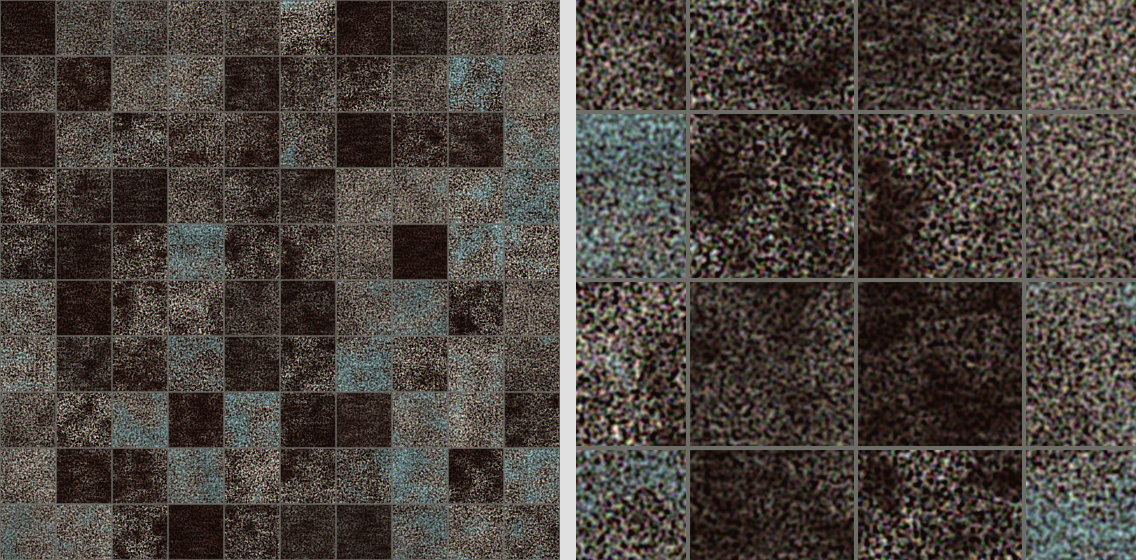
Left, the full canvas; right, a detail of the centre.
Write a WebGL 1 fragment shader that draws this texture.

```glsl
precision highp float;

uniform vec2 u_resolution;

#define TILES 10.0
#define LINE_HALF_WIDTH 0.0012
#define GRAIN_SCALE 240.0
#define PATCH_SCALE 2.6
#define COLOUR_GRAIN 0.19
#define WEAVE 0.16
#define LINE_COLOUR vec3(0.43, 0.43, 0.41)
#define SHADOW vec3(0.065, 0.035, 0.026)
#define RUST vec3(0.86, 0.52, 0.42)
#define CREAM vec3(0.98, 0.93, 0.85)
#define TEAL vec3(0.72, 0.91, 0.92)

float hash(vec2 p) {
  vec3 q = fract(p.xyx * vec3(0.1031, 0.1030, 0.0973));
  q += dot(q, q.yzx + 33.33);
  return fract((q.x + q.y) * q.z);
}

vec2 gradient(vec2 cell) {
  float angle = 6.28318 * hash(cell);
  return vec2(cos(angle), sin(angle));
}

float gradientNoise(vec2 p) {
  vec2 i = floor(p);
  vec2 f = p - i;
  vec2 w = f * f * f * (f * (f * 6.0 - 15.0) + 10.0);
  vec2 e = vec2(1.0, 0.0);
  float low = mix(dot(gradient(i), f), dot(gradient(i + e), f - e), w.x);
  float high = mix(dot(gradient(i + e.yx), f - e.yx),
                   dot(gradient(i + e.xx), f - e.xx), w.x);
  return mix(low, high, w.y);
}

// Broad stains, with a random slope across each tile
float stains(vec2 uv, vec2 seed, vec2 slope) {
  vec2 q = uv * PATCH_SCALE + seed;
  float cloud = gradientNoise(q) + 0.6 * gradientNoise(q * 2.3 + 17.0)
              + 0.45 * gradientNoise(q * 5.1 + 41.0);
  return cloud + dot(slope, uv - 0.5);
}

// Fine speckle, partly independent in each colour channel
vec3 speckle(vec2 p) {
  mat2 turn = mat2(0.8, 0.6, -0.6, 0.8);
  vec2 q = p * GRAIN_SCALE;
  float shared = gradientNoise(q + 3.7) + gradientNoise(turn * q * 1.37 + 400.0);
  vec3 tint = vec3(gradientNoise(turn * q + 611.3),
                   gradientNoise(turn * q + 823.7),
                   gradientNoise(turn * q + 1057.1));
  return shared + 2.0 * COLOUR_GRAIN * tint;
}

void main() {
  vec2 p = gl_FragCoord.xy / u_resolution;
  vec2 tile = floor(p * TILES);
  vec2 uv = fract(p * TILES);

  // Character of this tile
  float tone = hash(tile + 11.3);
  float spread = hash(tile + 57.9);
  float coolness = hash(tile + 93.1);
  vec2 slope = vec2(hash(tile + 131.7), hash(tile + 173.2)) - 0.5;
  vec2 seed = tile * 13.0 + 200.0;

  // Brightness from tile tone, stains and horizontal streaks
  float patchiness = mix(0.18, 0.42, spread) * smoothstep(-0.2, 0.4, tone);
  float level = mix(0.12, 0.70, tone) + patchiness * stains(uv, seed, slope);
  level += WEAVE * gradientNoise(vec2(uv.x * 3.0, uv.y * 19.0) + seed);
  level = clamp(level, 0.06, 1.0);

  // Grain is faint on dark tiles and calmer where teal shows through
  float coolCloud = gradientNoise(uv * 2.0 + seed + 71.0);
  float cool = smoothstep(0.50, 0.95, level + 0.3 * (coolness - 0.5) + 0.3 * coolCloud);
  float contrast = mix(0.17, 0.58, smoothstep(0.06, 0.5, level));
  contrast *= mix(0.7, 1.1, spread) * (1.0 - 0.25 * cool);
  vec3 light = clamp(0.60 * level + contrast * speckle(p), 0.0, 1.0);

  vec3 tint = mix(RUST, CREAM, smoothstep(0.08, 0.42, level + 0.15 * coolness));
  tint = mix(tint, TEAL, cool);
  vec3 colour = mix(SHADOW, tint, light);

  // Thin grid lines
  vec2 toEdge = (0.5 - abs(uv - 0.5)) / TILES;
  vec2 coverage = clamp((LINE_HALF_WIDTH - toEdge) * u_resolution + 0.5, 0.0, 1.0);
  colour = mix(colour, LINE_COLOUR, max(coverage.x, coverage.y));

  gl_FragColor = vec4(colour, 1.0);
}
```
